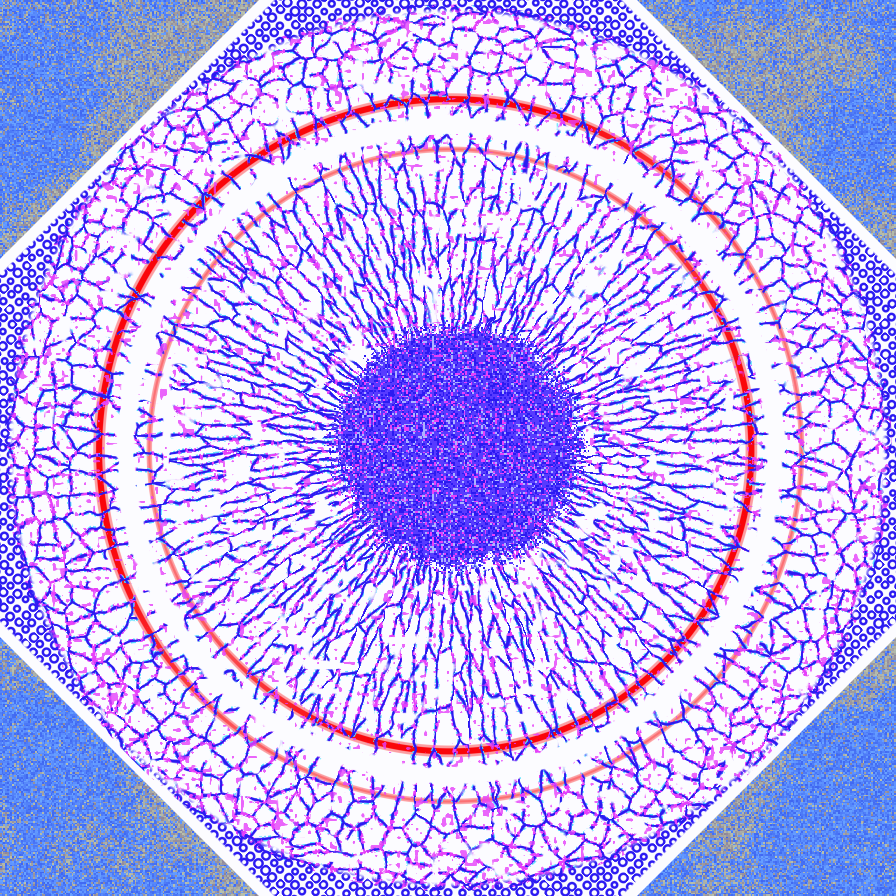
This background is drawn by a WebGL 1 fragment shader. Its source:

```glsl
precision highp float;
// Radial crackle disc with a grainy core, a white bevelled ring and speckled blue corners.
uniform vec2 u_resolution;

const vec3 PAPER = vec3(0.99, 0.99, 1.0);
const vec3 INK = vec3(0.17, 0.10, 0.95);
const vec3 VIOLET = vec3(0.34, 0.23, 1.0);
const vec3 MAGENTA = vec3(0.90, 0.25, 0.98);
const vec3 CYAN = vec3(0.35, 0.88, 1.0);
const vec3 RED = vec3(0.98, 0.02, 0.04);
const vec3 CORNER_BLUE = vec3(0.33, 0.52, 0.98);
const vec3 CORNER_GREY = vec3(0.64, 0.64, 0.64);

const float TAU = 6.283185;
const vec2 RING_CENTER = vec2(0.0026, -0.0026);
const vec2 CORE_CENTER = vec2(0.012, 0.001);
const float CORE_RADIUS = 0.129;
const float INNER_RING = 0.336;
const float OUTER_RING = 0.392;
const float DISC_RADIUS = 0.495;
const float DIAMOND = 0.711;       // |x| + |y| at the cut corners
const float COLUMNS = 116.0;       // crackle cells around the circle
const float ROWS = 18.0;           // crackle cells per unit of radius
const float RIM_ROWS = 190.0;      // extra row density toward the rim
const float LINE_WIDTH = 0.0014;
const float GRAIN = 512.0;
const float CURL_SIZE = 0.0115;

float hash(vec2 p) {
  vec3 q = fract(vec3(p.xyx) * 0.1031);
  q += dot(q, q.yzx + 33.33);
  return fract((q.x + q.y) * q.z);
}

float noise(vec2 p) {
  vec2 i = floor(p), f = fract(p);
  f = f * f * (3.0 - 2.0 * f);
  return mix(mix(hash(i), hash(i + vec2(1, 0)), f.x),
             mix(hash(i + vec2(0, 1)), hash(i + vec2(1, 1)), f.x), f.y);
}

// Coverage of a stroke of the given half width
float stroke(float dist, float halfWidth, float aa) {
  return 1.0 - smoothstep(halfWidth - aa, halfWidth + aa, abs(dist));
}

// Canvas distance to the nearest wall of polar Voronoi cells
float crackle(vec2 p) {
  float r = max(length(p), 0.05);
  float beyond = max(r - 0.38, 0.0);
  vec2 q = vec2((atan(p.y, p.x) / TAU + 0.5) * COLUMNS,
                r * ROWS + RIM_ROWS * beyond * beyond);
  vec2 cellSize = vec2(TAU * r / COLUMNS, 1.0 / (ROWS + 2.0 * RIM_ROWS * beyond));
  vec2 base = floor(q), nearest = vec2(9.0), second = vec2(9.0);
  for (int j = -1; j <= 1; j++) {
    for (int i = -1; i <= 1; i++) {
      vec2 cell = base + vec2(i, j);
      vec2 id = vec2(mod(cell.x, COLUMNS), cell.y);
      vec2 d = cell + vec2(hash(id), hash(id + 57.3)) - q;
      if (dot(d, d) < dot(nearest, nearest)) { second = nearest; nearest = d; }
      else if (dot(d, d) < dot(second, second)) second = d;
    }
  }
  float gap = 0.5 * (dot(second, second) - dot(nearest, nearest));
  return gap / max(length((second - nearest) / cellSize), 0.001);
}

// Small scattered loops on a diagonal grid
float curls(vec2 p, float aa) {
  vec2 q = vec2(p.x + p.y, p.y - p.x) * 0.7071 / CURL_SIZE;
  vec2 id = floor(q);
  vec2 jitter = vec2(hash(id + 3.1), hash(id + 8.7)) - 0.5;
  float loop = length(fract(q) - 0.5 - 0.25 * jitter) - mix(0.25, 0.42, hash(id));
  return stroke(loop * CURL_SIZE, LINE_WIDTH, aa);
}

// Red rim whose weight follows the light direction
vec3 redRim(vec3 col, float dist, float light, float aa) {
  float weight = smoothstep(-0.5, 0.6, light);
  col = mix(col, RED, 0.38 * stroke(dist, mix(0.003, 0.0065, weight), aa));
  return mix(col, RED, mix(0.3, 1.0, weight) * stroke(dist, mix(0.0012, 0.0034, weight), aa));
}

void main() {
  float size = min(u_resolution.x, u_resolution.y);
  vec2 p = (gl_FragCoord.xy - 0.5 * u_resolution) / size;
  float aa = 0.75 / size;
  vec2 ringP = p - RING_CENTER;
  float r = length(p), ringR = length(ringP);
  vec2 grainId = floor((p + 0.5) * GRAIN) + 20.0;
  float grain = hash(grainId), grain2 = hash(grainId + 71.7);

  // Ring rims, lit from opposite corners
  float light = dot(ringP / max(ringR, 0.001), vec2(-0.7071, 0.7071));
  vec3 col = redRim(PAPER, ringR - OUTER_RING, light, aa);
  col = redRim(col, ringR - INNER_RING, -light, aa);

  // Radial crackle with broken walls, kept out of the white band
  float ragged = 0.007 * (noise(p * 130.0) - 0.5);
  float band = smoothstep(0.351, 0.354, ringR + ragged) * (1.0 - smoothstep(0.371, 0.374, ringR + ragged));
  float inside = (1.0 - band) * (1.0 - smoothstep(DISC_RADIUS - aa, DISC_RADIUS + aa, r));
  vec2 wobble = vec2(noise(p * 110.0), noise(p * 110.0 + 40.0)) - 0.5;
  float wall = crackle(ringP + 0.004 * wobble);
  float unbroken = inside * smoothstep(0.17, 0.27, noise(p * 70.0 + 90.0));
  float rim = smoothstep(0.38, 0.49, r);
  float tint = noise(p * 240.0 + 150.0);
  vec3 fringe = mix(CYAN, MAGENTA, step(0.5 - 0.15 * rim, tint));
  col = mix(col, fringe, unbroken * stroke(wall, 0.0028, aa) * step(0.6, grain));
  vec3 ink = mix(INK, MAGENTA, smoothstep(0.66, 0.78, tint + 0.1 * rim));
  col = mix(col, ink, unbroken * stroke(wall, LINE_WIDTH, aa));
  col = mix(col, MAGENTA, 0.8 * inside * smoothstep(0.82, 0.88, noise(p * 200.0 + 9.0) + 0.05 * rim));

  // Grainy core with a ragged edge
  float coreR = length(p - CORE_CENTER) + 0.012 * (noise(p * 45.0) - 0.5);
  float core = step(smoothstep(CORE_RADIUS - 0.008, CORE_RADIUS + 0.022, coreR), grain2 * 0.96);
  vec3 speck = mix(VIOLET, INK, step(0.5, grain));
  speck = mix(speck, MAGENTA, step(0.76, grain));
  speck = mix(speck, vec3(0.68, 0.70, 1.0), step(0.88, grain));
  col = mix(col, speck, core * step(coreR, CORE_RADIUS + 0.022));

  // Loops between disc and cut corners
  float diamond = (abs(p.x) + abs(p.y) - DIAMOND) * 0.7071;
  float loopArea = smoothstep(0.484, 0.492, r) * (1.0 - smoothstep(-0.014, -0.011, diamond));
  col = mix(col, INK, loopArea * curls(p, aa));

  // Speckled corners, greyer toward the cut
  float cloud = noise(p * 9.0 + 30.0) + 0.4 * (noise(p * 28.0 + 60.0) - 0.5);
  float greyShare = 0.12 + 0.6 * smoothstep(0.35, 0.95, cloud + 0.35 * (1.0 - smoothstep(0.0, 0.07, diamond)));
  vec3 corner = mix(CORNER_BLUE, CORNER_GREY, step(grain, greyShare));
  corner += 0.24 * (grain2 - 0.5) * vec3(0.7, 1.0, 0.3);
  col = mix(col, corner, smoothstep(-aa, aa, diamond));

  gl_FragColor = vec4(clamp(col, 0.0, 1.0), 1.0);
}
```
